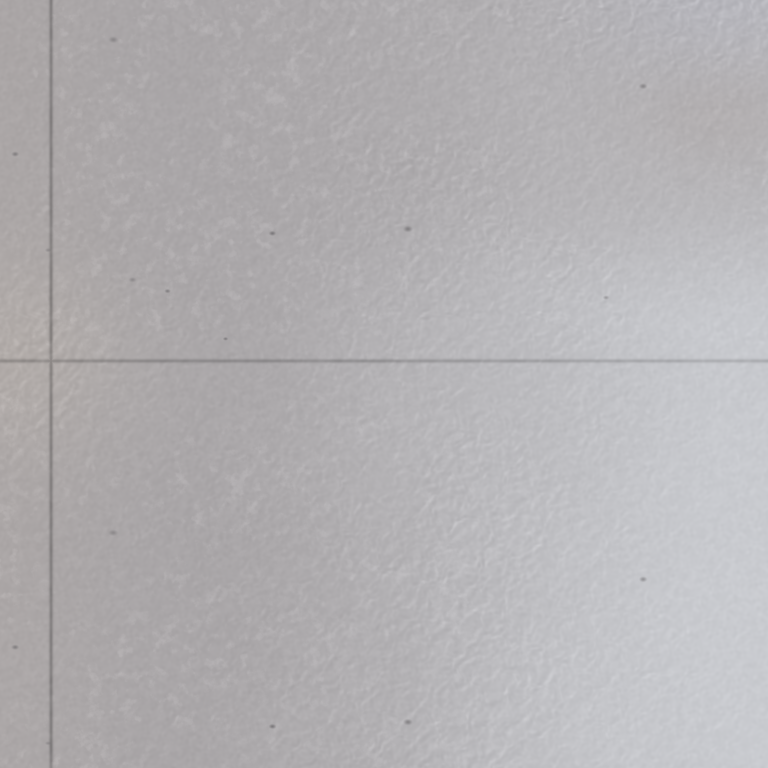
Write a WebGL 2 fragment shader that draws this texture.

```glsl
#version 300 es
precision highp float;
// Large satin grey floor tiles with thin soft joints, lit from the right.
// Broad gradients make the sheen, embossed noise makes the rippled glaze,
// and hashed cells in tile space repeat the same dark specks in each tile.

uniform vec2 u_resolution;
out vec4 fragColor;

float hash(vec2 p) {
    vec3 q = fract(vec3(p.xyx) * 0.1031);
    q += dot(q, q.yzx + 33.33);
    return fract((q.x + q.y) * q.z);
}

float noise(vec2 p) {
    vec2 i = floor(p), f = fract(p);
    f = f * f * (3.0 - 2.0 * f);
    return mix(mix(hash(i), hash(i + vec2(1, 0)), f.x),
               mix(hash(i + vec2(0, 1)), hash(i + vec2(1, 1)), f.x), f.y);
}

// Octaves are rotated against each other to hide the lattice
float fbm(vec2 p) {
    float sum = 0.0, amp = 0.5;
    for (int i = 0; i < 4; i++) {
        sum += amp * noise(p);
        p = mat2(1.6, 1.2, -1.2, 1.6) * p + 17.0;
        amp *= 0.5;
    }
    return sum;
}

// Soft round patch of light or tint
float glow(vec2 p, vec2 center, vec2 radius) {
    vec2 d = (p - center) / radius;
    return exp(-dot(d, d));
}

// Glaze height: short crinkles, slightly stretched along the rising diagonal
float glazeHeight(vec2 p) {
    vec2 q = vec2(p.x + p.y, p.y - p.x) * 0.7071;
    q += 0.008 * vec2(noise(p * 60.0), noise(p * 60.0 + 50.0));
    return noise(q * vec2(85.0, 135.0) + 200.0)
         + 0.7 * noise(mat2(0.8, 0.6, -0.6, 0.8) * q * 200.0 + 400.0);
}

// Sparse dark pits, one candidate per cell of a tile
float specks(vec2 p, float pixel) {
    vec2 cell = floor(p * 16.0);
    vec2 center = 0.25 + 0.5 * vec2(hash(cell + 3.1), hash(cell + 71.7));
    vec2 d = (p * 16.0 - cell - center) / 16.0;
    float radius = mix(0.0022, 0.0050, hash(cell + 29.3));
    float dist = length(d * vec2(0.85, 1.2));
    float present = step(0.94, hash(cell + 11.9));
    return present * (1.0 - smoothstep(0.0, radius + pixel, dist))
         * mix(0.3, 1.0, hash(cell + 47.0));
}

void main() {
    vec2 uv = gl_FragCoord.xy / u_resolution;
    float pixel = 1.0 / min(u_resolution.x, u_resolution.y);

    // Tile layout: wide tiles, one joint crossing near the left edge
    vec2 pitch = vec2(1.28, 0.642);
    vec2 grid = (uv - vec2(0.0665, 0.530)) / pitch;
    vec2 tileUv = fract(grid) * pitch;
    vec2 jointDist = abs(fract(grid + 0.5) - 0.5) * pitch;

    // Window sheen, weaker towards the top of the upper tile
    float cloud = fbm(uv * 4.0 + 5.0) - 0.47;
    float sheen = smoothstep(0.20, 1.05, uv.x + 0.14 * cloud);
    sheen *= 1.0 - 0.58 * smoothstep(0.56, 0.80, uv.y + 0.10 * cloud);
    vec3 color = mix(vec3(0.664, 0.651, 0.658), vec3(0.785, 0.792, 0.810), sheen);
    color += 0.016 * cloud;

    // Warm reflection at the left, brown and bluish tints at the upper right
    float warm = glow(uv, vec2(0.03, 0.54), vec2(0.15, 0.12));
    float corner = glow(uv, vec2(0.95, 1.0), vec2(0.18, 0.09));
    color += warm * vec3(0.024, 0.020, 0.010);
    color += glow(uv, vec2(0.0, 0.5), vec2(0.14, 0.9)) * vec3(0.004, -0.002, -0.010);
    color -= glow(uv, vec2(0.94, 0.85), vec2(0.13, 0.07)) * vec3(0.012, 0.020, 0.026);
    color += corner * vec3(0.002, 0.006, 0.018);

    // Embossed glaze: bright-lipped crinkles, strongest in the half-lit band
    float band = glow(uv, vec2(0.63 + 0.12 * (uv.y - 0.5), uv.y), vec2(0.27, 1.0));
    float patches = smoothstep(0.32, 0.60, fbm(uv * 8.0 + 31.0));
    float strength = 0.26 + 0.70 * band * (0.45 + 0.55 * patches)
                   + 0.6 * warm + 0.7 * corner;
    float relief = glazeHeight(uv) - glazeHeight(uv + vec2(-0.0030, 0.0026));
    relief = 1.25 * max(relief, 0.0) + 0.75 * min(relief, 0.0);
    color += 0.043 * strength * relief;

    // Pale flecks and fine dust
    vec2 tilted = mat2(0.82, 0.57, -0.57, 0.82) * uv;
    float fleck = smoothstep(0.50, 0.78, fbm(tilted * 90.0 + 90.0));
    color += 0.034 * fleck * (0.3 + 0.7 * patches) * (1.0 - sheen);
    color += 0.022 * (noise(tilted * 210.0) - 0.5);

    // Dark pits, shared by every tile
    color = mix(color, vec3(0.42, 0.41, 0.42), 0.75 * specks(tileUv, pixel));

    // Joints: soft pale lines, slightly uneven, the level one fading in the light
    vec2 width = vec2(0.0022, 0.0023) + 0.2 * pixel;
    vec2 joint = exp(-jointDist * jointDist / (width * width));
    joint *= 0.88 + 0.24 * vec2(noise(uv.yy * 70.0), noise(uv.xx * 70.0 + 9.0));
    color *= 1.0 - max(0.23 * joint.x, mix(0.18, 0.13, sheen) * joint.y);

    fragColor = vec4(clamp(color, 0.0, 1.0), 1.0);
}
```
